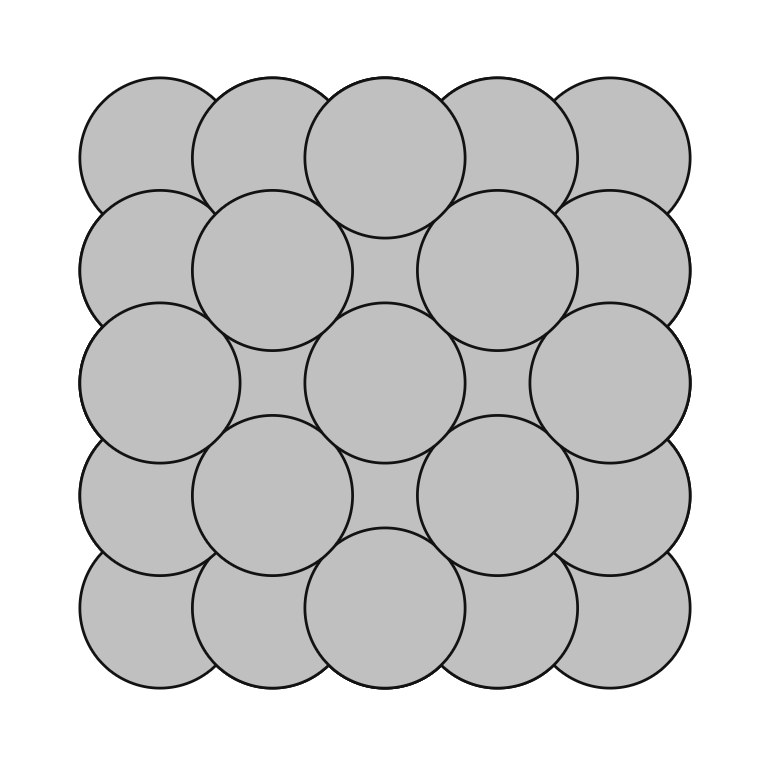
Write a Shadertoy shader that draws this pattern.

```glsl
// Close-packed cluster of outlined grey discs on a 5 by 5 square grid, seen from above.
// Five checkerboard layers of a cuboctahedron are painted from back to front;
// discs within a layer just touch, and higher layers hide lower ones.

#define REACH 2                   // grid cells and layers on each side of the centre
#define CENTER vec2(0.5013)       // middle of the cluster
#define SPACING 0.1465            // distance between grid columns
#define RADIUS 0.1043             // radius to the middle of the outline
#define LINE_WIDTH 0.0036
#define PAPER_COLOR vec3(1.0)
#define DISC_COLOR vec3(0.753)
#define LINE_COLOR vec3(0.07)

// Antialiased coverage of a signed distance, over one pixel
float coverage(float dist, float pixel) {
    return clamp(0.5 - dist / pixel, 0.0, 1.0);
}

// A cell is filled on alternating parity, inside the truncated corners
bool isOccupied(ivec3 cell) {
    ivec3 a = abs(cell);
    int steps = a.x + a.y + a.z;
    return steps % 2 == 0 && steps <= 2 * REACH;
}

// Paints one filled, outlined disc over the colour below
vec3 paintDisc(vec3 below, vec2 p, float pixel) {
    float edge = length(p) - RADIUS;
    vec3 color = mix(below, DISC_COLOR, coverage(edge, pixel));
    float line = coverage(abs(edge) - 0.5 * LINE_WIDTH, pixel);
    return mix(color, LINE_COLOR, line);
}

void mainImage(out vec4 fragColor, in vec2 fragCoord) {
    float pixel = 1.0 / min(iResolution.x, iResolution.y);
    vec2 uv = (fragCoord - 0.5 * iResolution.xy) * pixel + 0.5;
    vec2 p = uv - CENTER;
    vec3 color = PAPER_COLOR;

    // Layers from back to front, then the cells of each layer
    for (int layer = -REACH; layer <= REACH; layer++) {
        for (int row = -REACH; row <= REACH; row++) {
            for (int column = -REACH; column <= REACH; column++) {
                if (isOccupied(ivec3(column, row, layer))) {
                    vec2 discCenter = SPACING * vec2(column, row);
                    color = paintDisc(color, p - discCenter, pixel);
                }
            }
        }
    }
    fragColor = vec4(color, 1.0);
}
```
